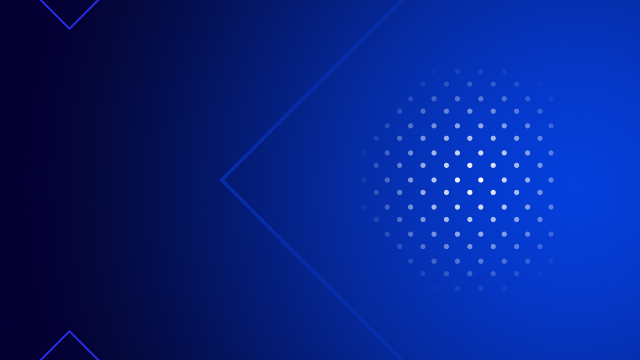
Give the GLSL for this background, as a WebGL 1 fragment shader.

```glsl
precision highp float;
// Deep blue radial glow with chevron outlines and a fading field of white dots.

uniform vec2 u_resolution;

// Lengths are in canvas heights, with the origin at the lower left.
const vec2 GLOW_CENTER = vec2(1.597, 0.48);
const vec3 GLOW_CORE = vec3(0.015, 0.25, 0.87);
const vec3 GLOW_INNER = vec3(0.02, 0.22, 0.79);
const vec3 GLOW_MIDDLE = vec3(0.02, 0.17, 0.64);
const vec3 GLOW_OUTER = vec3(0.015, 0.075, 0.36);
const vec3 GLOW_DUSK = vec3(0.015, 0.03, 0.235);
const vec3 GLOW_EDGE = vec3(0.015, 0.0, 0.20);

const vec2 CHEVRON_TIP = vec2(0.616, 0.5);
const float CHEVRON_HALF_WIDTH = 0.0048;
const vec3 CHEVRON_COLOR = vec3(0.025, 0.18, 0.69);
const float CHEVRON_ALPHA = 0.85;

const vec2 CORNER_TIP = vec2(0.193, 0.42);  // y is measured from mid height
const float CORNER_HALF_WIDTH = 0.0023;
const vec3 CORNER_COLOR = vec3(0.16, 0.20, 0.98);

const vec2 DOT_PITCH = vec2(0.0650, 0.0752);
const vec2 DOT_ORIGIN = vec2(1.3356, 0.5);
const vec2 DOT_STAGGER = vec2(-0.0305, -0.0345);
const vec2 DOT_FADE_CENTER = vec2(1.317, 0.5);
const float DOT_FADE_RADIUS = 0.31;
const float DOT_RIGHT_LIMIT = 1.55;
const float DOT_RADIUS = 0.0071;

const float GRAIN_ROWS = 432.0;
const float GRAIN_AMOUNT = 0.022;

float ramp(float a, float b, float x) {
  return clamp((x - a) / (b - a), 0.0, 1.0);
}

float hash(vec2 p) {
  vec3 q = fract(p.xyx * 0.1031);
  q += dot(q, q.yzx + 33.33);
  return fract((q.x + q.y) * q.z);
}

// Antialiased coverage of a shape from its signed distance.
float coverage(float dist, float pixel) {
  return 1.0 - smoothstep(-0.6 * pixel, 0.6 * pixel, dist);
}

// Distance to a right-angled V that opens along +x of the given offset.
float chevronDistance(vec2 offset) {
  return abs(offset.x - abs(offset.y)) * 0.7071;
}

vec3 glow(vec2 p) {
  float d = distance(p, GLOW_CENTER);
  vec3 color = mix(GLOW_CORE, GLOW_INNER, ramp(0.0, 0.30, d));
  color = mix(color, GLOW_MIDDLE, ramp(0.30, 0.62, d));
  color = mix(color, GLOW_OUTER, ramp(0.62, 1.09, d));
  color = mix(color, GLOW_DUSK, ramp(1.09, 1.34, d));
  return mix(color, GLOW_EDGE, ramp(1.34, 1.52, d));
}

// One rectangular lattice of dots, faded by the place of each dot's center.
float dotLattice(vec2 p, vec2 origin, float pixel) {
  vec2 center = origin + floor((p - origin) / DOT_PITCH + 0.5) * DOT_PITCH;
  float fade = 1.06 - distance(center, DOT_FADE_CENTER) / DOT_FADE_RADIUS;
  fade = clamp(fade, 0.0, 1.0) * step(center.x, DOT_RIGHT_LIMIT);
  return fade * coverage(distance(p, center) - DOT_RADIUS, pixel);
}

void main() {
  float pixel = 1.0 / u_resolution.y;
  vec2 p = gl_FragCoord.xy * pixel;

  // Background with fine grain, weaker in the dark
  vec3 color = glow(p);
  float grain = hash(floor(p * GRAIN_ROWS)) - 0.5;
  color += grain * GRAIN_AMOUNT * vec3(0.3, 0.6, 1.0) * color.b;

  // Large chevron pointing left
  float line = chevronDistance(p - CHEVRON_TIP) - CHEVRON_HALF_WIDTH;
  color = mix(color, CHEVRON_COLOR, CHEVRON_ALPHA * coverage(line, pixel));

  // Small chevrons, mirrored at the top and bottom
  vec2 mirrored = vec2(abs(p.y - 0.5), p.x);
  float corner = chevronDistance(mirrored - CORNER_TIP.yx) - CORNER_HALF_WIDTH;
  color = mix(color, CORNER_COLOR, coverage(corner, pixel));

  // Two staggered lattices of dots
  float dots = dotLattice(p, DOT_ORIGIN, pixel);
  dots = max(dots, dotLattice(p, DOT_ORIGIN + DOT_STAGGER, pixel));
  color = mix(color, vec3(1.0), dots);

  gl_FragColor = vec4(color, 1.0);
}
```
